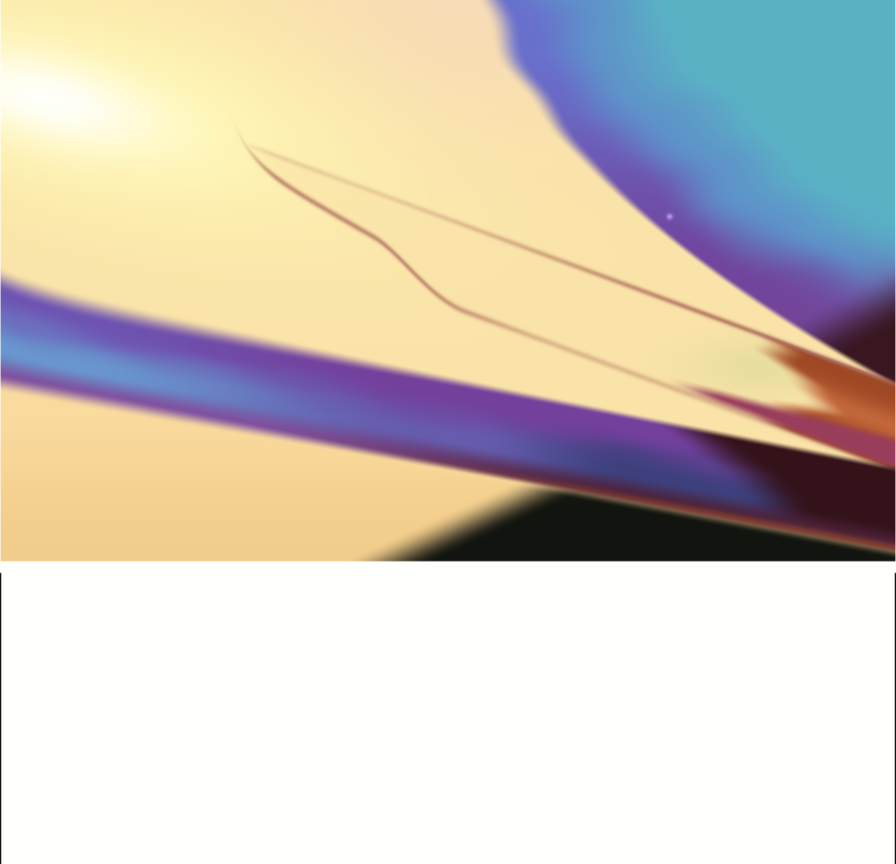
Give the GLSL for this background, as a WebGL 1 fragment shader.

```glsl
precision highp float;
// Macro study of translucent petals: a cream glow, a blue upper lobe, a fine
// outlined leaf and a violet band, above an empty white panel.
// Each layer is a soft mask around a curve y = f(x) or x = f(y).

uniform vec2 u_resolution;

// 0 to 1 ramp of half width w around zero
float soft(float d, float w) {
  return smoothstep(-w, w, d);
}

float stroke(float d, float w) {
  return exp(-d * d / (w * w));
}

float blob(vec2 p, vec2 center, vec2 size) {
  vec2 d = (p - center) / size;
  return exp(-dot(d, d));
}

// Layered sines for faint streaks and uneven edges
float ripple(vec2 p) {
  return 0.5 * sin(p.x * 2.1 + p.y * 3.7)
       + 0.3 * sin(p.x * 5.3 - p.y * 4.1 + 1.7)
       + 0.2 * sin(p.x * 3.2 + p.y * 11.0 + 0.6);
}

vec3 creamGlow(vec2 p) {
  vec3 c = mix(vec3(0.98, 0.89, 0.66), vec3(0.97, 0.86, 0.71), blob(p, vec2(4.0, 0.0), vec2(1.5, 1.2)));
  vec2 axis = vec2(p.x, p.y - 0.22 * p.x);
  c = mix(c, vec3(1.0, 0.97, 0.71), blob(axis, vec2(0.9, 0.75), vec2(2.4, 0.95)));
  return mix(c, vec3(1.0, 1.0, 0.98), blob(axis, vec2(0.4, 0.76), vec2(0.95, 0.36)));
}

vec3 blueLobe(vec3 c, vec2 p) {
  float edge = 4.22 + 0.27 * p.y + 0.235 * p.y * p.y;
  edge += 0.035 * sin(p.y * 9.0) * (1.0 - smoothstep(0.6, 1.6, p.y));
  float slope = 0.27 + 0.47 * p.y;
  float d = (p.x - edge) / sqrt(1.0 + slope * slope);
  float n = ripple(p) * 0.12;
  vec3 rim = mix(vec3(0.41, 0.44, 0.80), vec3(0.44, 0.27, 0.62), smoothstep(0.3, 2.4, p.y));
  vec3 lobe = mix(rim, vec3(0.37, 0.56, 0.79), smoothstep(0.1, 0.75, d + n));
  lobe = mix(lobe, vec3(0.35, 0.70, 0.77), smoothstep(0.5, 1.5, d + n));
  lobe = mix(lobe, vec3(0.45, 0.27, 0.60), 0.7 * soft(p.y - 2.35 + n, 0.4));
  // Brown shade in the right corner
  lobe = mix(lobe, vec3(0.22, 0.09, 0.13), soft(p.y + 0.55 * (p.x - 7.3) - 2.75, 0.28));
  lobe += 0.3 * stroke(length(p - vec2(5.74, 1.86)), 0.025);
  return mix(c, lobe, soft(d, mix(0.13, 0.03, smoothstep(0.0, 2.2, p.y))));
}

vec3 outlinedLeaf(vec3 c, vec2 p) {
  float top = 1.2 + 0.37 * (p.x - 2.0);
  float low = mix(1.52 + 0.57 * (p.x - 2.3), 2.68 + 0.37 * (p.x - 4.0), smoothstep(3.2, 4.0, p.x));
  low -= 0.3 * exp(-6.0 * max(p.x - 2.0, 0.0));
  float inside = soft(p.y - top, 0.025) * soft(low - p.y, 0.025) * smoothstep(2.0, 2.5, p.x);
  vec3 fill = mix(c, vec3(0.98, 0.89, 0.66), 0.65);
  fill = mix(fill, vec3(0.91, 0.87, 0.62), blob(p, vec2(6.5, 3.15), vec2(0.6, 0.25)));

  // Rust tip with a pale notch, then a mauve vein
  float across = (p.y - top) / max(low - top, 0.05);
  float start = 6.65 + 0.4 * stroke(across - 0.52, 0.22) + 0.05 * sin(across * 24.0);
  vec3 rust = mix(vec3(0.62, 0.28, 0.14), vec3(0.76, 0.40, 0.23), stroke(across - 0.5, 0.2));
  fill = mix(fill, rust, soft(p.x - start, 0.22));
  float vein = abs(p.y - 3.33 - 0.32 * (p.x - 5.9));
  float veinWidth = 0.025 + 0.055 * max(p.x - 5.9, 0.0);
  fill = mix(fill, vec3(0.60, 0.24, 0.36), soft(veinWidth - vein, 0.05) * smoothstep(5.7, 6.2, p.x));
  c = mix(c, fill, inside);

  // Fine outlines
  float fade = smoothstep(1.95, 2.4, p.x);
  float upper = stroke(p.y - top, 0.025) * mix(0.18, 0.7, smoothstep(3.0, 6.5, p.x));
  float lower = stroke(p.y - low, 0.028) * mix(0.6, 0.3, smoothstep(3.4, 4.8, p.x));
  return mix(c, vec3(0.62, 0.34, 0.30), fade * max(upper, lower));
}

vec3 lowerField(vec2 p) {
  vec3 c = mix(vec3(0.98, 0.86, 0.62), vec3(0.95, 0.80, 0.54), smoothstep(3.4, 4.8, p.y));
  float wedge = 0.42 * (p.x - 3.45) + 0.9 * (p.y - 4.82);
  return mix(c, vec3(0.07, 0.08, 0.06), smoothstep(-0.22, 0.12, wedge));
}

vec3 violetBand(vec3 c, vec2 p) {
  float top = 2.51 + 0.197 * p.x - 0.12 * exp(-2.0 * p.x);
  float low = 3.29 + 0.187 * p.x;
  float t = (p.y - top) / (low - top);
  float n = 0.06 * ripple(vec2(p.x, t * 2.0));
  vec3 violet = mix(vec3(0.43, 0.33, 0.70), vec3(0.45, 0.25, 0.61), smoothstep(0.5, 3.5, p.x));
  vec3 blue = mix(vec3(0.41, 0.59, 0.81), vec3(0.40, 0.36, 0.68), smoothstep(0.6, 3.6, p.x));
  blue = mix(blue, vec3(0.24, 0.25, 0.49), smoothstep(4.0, 5.4, p.x));
  vec3 band = mix(violet, blue, smoothstep(0.15, 0.65, t + n));
  // Brown shadow creeps in from the right
  float shade = p.x - 5.9 - 1.5 * t * (1.0 - 0.4 * t);
  band = mix(band, vec3(0.20, 0.07, 0.10), soft(shade + n, 0.38));
  vec3 hem = mix(vec3(0.50, 0.31, 0.62), vec3(0.30, 0.13, 0.22), smoothstep(2.0, 5.5, p.x));
  band = mix(band, hem, smoothstep(0.68, 0.95, t));
  float width = mix(0.11, 0.035, smoothstep(0.0, 5.5, p.x));
  c = mix(c, lowerField(p), soft(p.y - low, 0.08));
  c = mix(c, band, soft(p.y - top, width) * soft(low - p.y, width * 0.75));
  return mix(c, vec3(0.60, 0.29, 0.17), 0.6 * stroke(p.y - low + 0.02, 0.035) * smoothstep(2.0, 7.0, p.x));
}

void main() {
  // Canvas units, with y running downward
  vec2 uv = gl_FragCoord.xy / u_resolution;
  vec2 p = vec2(uv.x, 1.0 - uv.y) * vec2(7.68, 7.42);
  vec3 scene = violetBand(outlinedLeaf(blueLobe(creamGlow(p), p), p), p);

  // White panel with thin dark side rules
  float side = min(p.x, 7.68 - p.x);
  float frame = soft(4.82 - p.y, 0.01) * soft(side - 0.005, 0.007);
  vec3 color = mix(vec3(1.0, 1.0, 0.996), scene, frame);
  float rule = soft(0.011 - side, 0.006) * soft(p.y - 4.92, 0.01);
  gl_FragColor = vec4(mix(color, vec3(0.08), rule), 1.0);
}
```
